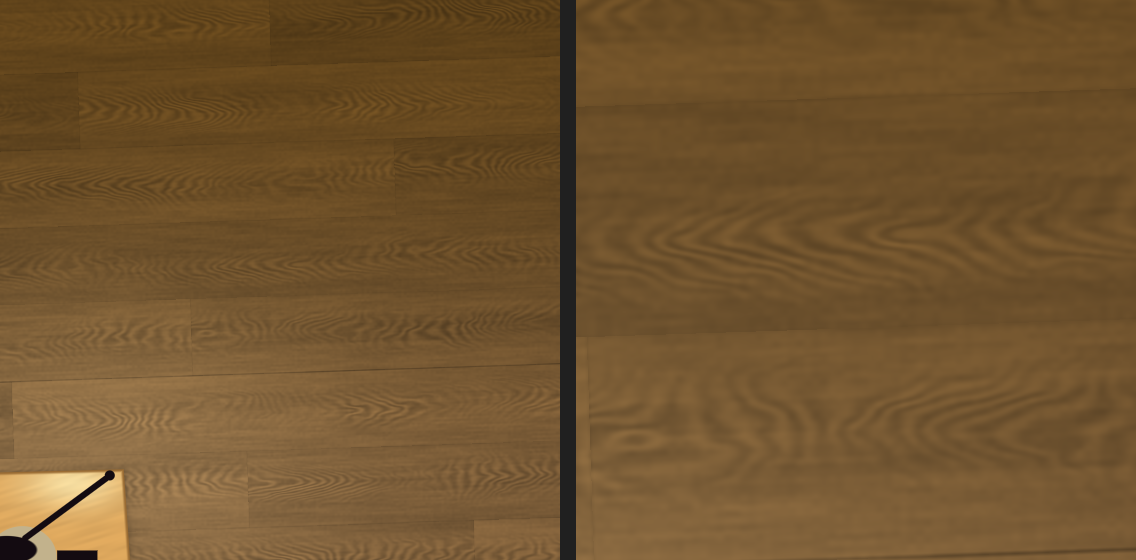
Left: the whole. Right: its middle third, enlarged.
A three.js fragment shader for this texture:

```glsl
// Tilted rows of brown oak planks under warm light, with a lit wooden box in the lower left corner.
varying vec2 vUv;

const float ROW_HEIGHT = 0.1373;
const float ROW_SHIFT = 0.004;
const float TILT = 0.033;
const vec4 JOINTS_UPPER = vec4(0.482, 0.141, 0.705, 1.2);   // joint of rows 0 to 3
const vec4 JOINTS_LOWER = vec4(0.342, 0.023, 0.443, 0.848); // joint of rows 4 to 7
const float SEAM_WIDTH = 0.0022;
const float OPEN_SEAM_ROW = 5.0;
const float RING_RATE = 42.0;    // growth rings per unit along a plank
const float RING_SPREAD = 65.0;  // growth rings per unit across a plank
const float FIGURE_WIDTH = 0.029;
const float SOFT = 0.0013;

const vec3 WOOD_TOP = vec3(0.365, 0.255, 0.100);
const vec3 WOOD_BOTTOM = vec3(0.475, 0.355, 0.215);
const vec3 LAMP_GLOW = vec3(0.095, 0.090, 0.075);
const vec3 BOX_WOOD = vec3(0.86, 0.65, 0.36);
const vec3 BOX_GLARE = vec3(0.96, 0.86, 0.62);
const vec3 BOX_EDGE = vec3(0.60, 0.42, 0.20);
const vec3 DISC = vec3(0.76, 0.70, 0.55);
const vec3 BLACK = vec3(0.075, 0.045, 0.065);
const vec2 BOX_CORNER = vec2(0.221, 0.162);

float hash(vec2 p) {
  return fract(sin(dot(p, vec2(127.1, 311.7))) * 43758.5453);
}

float noise(vec2 p) {
  vec2 i = floor(p), f = fract(p);
  f = f * f * (3.0 - 2.0 * f);
  return mix(mix(hash(i), hash(i + vec2(1.0, 0.0)), f.x),
             mix(hash(i + vec2(0.0, 1.0)), hash(i + 1.0), f.x), f.y);
}

float fill(float d) {
  return 1.0 - smoothstep(-SOFT, SOFT, d);
}

float segment(vec2 p, vec2 a, vec2 b) {
  vec2 ab = b - a;
  return length(p - a - ab * clamp(dot(p - a, ab) / dot(ab, ab), 0.0, 1.0));
}

float jointOf(float row) {
  vec4 n = vec4(0.0, 1.0, 2.0, 3.0);
  return dot(JOINTS_UPPER, vec4(equal(n, vec4(row))))
       + dot(JOINTS_LOWER, vec4(equal(n + 4.0, vec4(row))));
}

// Arched growth rings around the heart line of a plank, from -1 to 1
float figure(vec2 p, float across, vec2 seed) {
  float heart = ROW_HEIGHT * (0.38 + 0.18 * hash(seed)) + 0.018 * (noise(vec2(p.x * 4.0, seed.x)) - 0.5);
  float d = sqrt(pow(across - heart, 2.0) + 0.00001);
  float way = hash(seed + 7.3) < 0.5 ? -1.0 : 1.0;
  float warp = 4.5 * noise(p * vec2(8.0, 26.0) + seed * 5.1) + 0.9 * noise(p * vec2(38.0, 95.0) + seed);
  float rings = sin(6.2832 * (way * RING_RATE * p.x + RING_SPREAD * d + warp));
  float patches = smoothstep(0.15, 0.75, noise(vec2(p.x * 7.0, across * 16.0) + seed * 3.7));
  return rings * exp(-pow(d / FIGURE_WIDTH, 2.0)) * (0.25 + 0.75 * patches);
}

vec3 planks(vec2 uv) {
  vec2 p = vec2(uv.x, 1.0 - uv.y + TILT * uv.x + ROW_SHIFT);
  float row = floor(p.y / ROW_HEIGHT);
  float across = p.y - row * ROW_HEIGHT;
  float joint = jointOf(row) + TILT * (across - 0.5 * ROW_HEIGHT);
  float side = step(joint, p.x);
  vec2 seed = vec2(row + 1.0, side * 9.0 + 2.0);

  // Lighting and plank tone
  vec3 color = mix(WOOD_TOP, WOOD_BOTTOM, smoothstep(0.0, 0.95, 1.0 - uv.y));
  color += LAMP_GLOW * exp(-dot((uv - vec2(0.17, 0.17)) * vec2(2.3, 3.0), (uv - vec2(0.17, 0.17)) * vec2(2.3, 3.0)));
  float parity = mod(row, 2.0) < 0.5 ? 1.0 : -1.0;
  float tone = 1.0 + 0.04 * parity * (0.5 - side) * 2.0 + 0.04 * (hash(seed + 3.1) - 0.5);

  // Grain, rings and fine speckle
  tone += 0.13 * (noise(p * vec2(2.5, 26.0) + seed) - 0.5);
  tone += 0.08 * (noise(p * vec2(9.0, 120.0) + seed) - 0.5);
  tone += 0.08 * (noise(p * vec2(28.0, 260.0) + seed) - 0.5);
  tone += 0.05 * (noise(p * 210.0) - 0.5);
  tone += 0.115 * figure(p, across, seed);

  // Seams between rows and at the plank ends
  float nearest = floor(p.y / ROW_HEIGHT + 0.5);
  float seam = fill(abs(p.y - nearest * ROW_HEIGHT) - SEAM_WIDTH * 0.5);
  float depth = nearest == OPEN_SEAM_ROW ? 0.27 : 0.04 + 0.05 * hash(vec2(nearest, 4.0));
  tone -= seam * depth * (0.6 + 0.4 * noise(vec2(p.x * 14.0, nearest)));
  tone -= 0.05 * fill(abs(p.x - joint) - SEAM_WIDTH * 0.4);
  return color * tone;
}

void main() {
  vec2 uv = vUv;
  vec3 color = planks(uv);

  // Lit box with a glare and a worn rim
  vec2 fromCorner = uv - BOX_CORNER - vec2(0.07 * (BOX_CORNER.y - uv.y), 0.025 * (uv.x - BOX_CORNER.x));
  float box = max(fromCorner.x, fromCorner.y);
  color *= 1.0 - 0.15 * exp(-max(box, 0.0) * 130.0);
  vec2 glare = (uv - vec2(0.13, 0.137)) * vec2(11.0, 22.0);
  vec3 boxColor = mix(BOX_WOOD, BOX_GLARE, exp(-dot(glare, glare)));
  boxColor *= 0.96 + 0.08 * noise(vec2(uv.x * 18.0, (uv.y - uv.x * 0.3) * 160.0));
  boxColor = mix(BOX_EDGE, boxColor, smoothstep(0.001, 0.007, -box));
  color = mix(color, boxColor, fill(box));

  // Pale disc, dark dome, slot and slanted rod
  color = mix(color, DISC, fill(length((uv - vec2(0.04, 0.005)) * vec2(1.0, 1.1)) - 0.061));
  color = mix(color, BLACK, fill((length((uv - vec2(0.012, 0.018)) / vec2(0.054, 0.025)) - 1.0) * 0.025));
  color = mix(color, BLACK, fill(max(abs(uv.x - 0.138) - 0.036, uv.y - 0.017)));
  float rod = segment(uv, vec2(0.045, 0.039), vec2(0.194, 0.149)) - 0.0055;
  color = mix(color, BLACK, fill(min(rod, length(uv - vec2(0.196, 0.151)) - 0.009)));

  gl_FragColor = vec4(color, 1.0);
}
```
